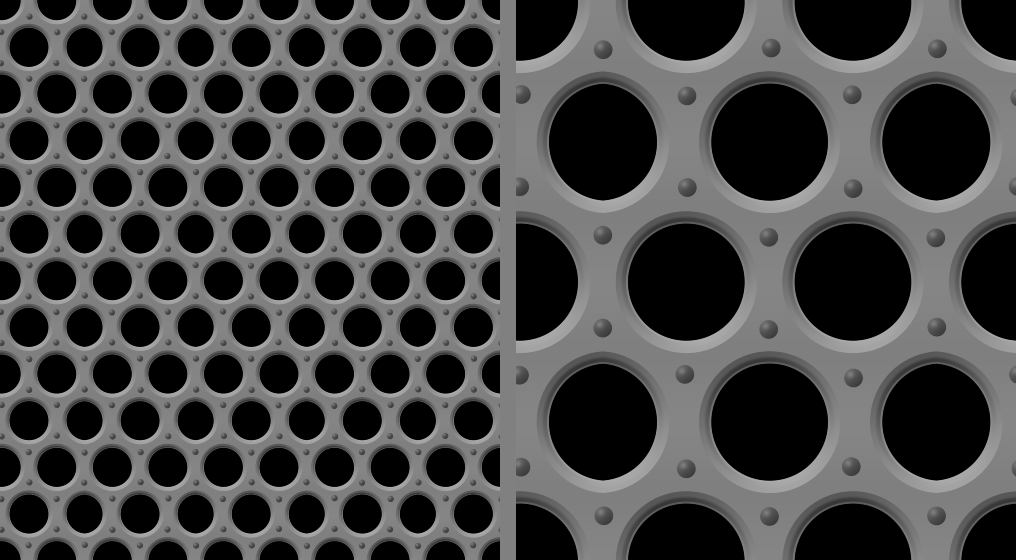
Left: the whole. Right: its middle third, enlarged.
Give the GLSL for this pattern, as a WebGL 1 fragment shader.

```glsl
precision highp float;
uniform vec2 u_resolution;

// One unit is one column; the tile is 9 columns by 12 staggered rows.
const vec2 GRID = vec2(9.0, 12.0);
const float ROW_HEIGHT = 0.8372;

float hash(vec2 p) {
  return fract(sin(dot(p, vec2(127.1, 311.7))) * 43758.5453);
}

float coverage(float d, float px) {
  return 1.0 - smoothstep(-0.6 * px, 0.6 * px, d);
}

// Distance to a hole; pinch turns the circle into a slightly pointed lens.
float holeDistance(vec2 q, float radius, float pinch) {
  return length(vec2(abs(q.x) + pinch, q.y)) - radius;
}

// Two-step countersink, shadowed at the top and lit at the bottom.
float bevelShade(vec2 q, float depth) {
  float facing = dot(q / (length(q) + 1e-4), normalize(vec2(-0.35, 0.94)));
  float outerLip = 0.49 - 0.15 * facing;
  float innerWall = 0.44 - 0.22 * facing;
  return mix(innerWall, outerLip, smoothstep(0.025, 0.05, depth));
}

float addHole(float shade, vec2 q, float pinch, float px) {
  float inner = holeDistance(q, 0.350, pinch);
  float outer = holeDistance(q, 0.424, pinch);
  shade = mix(shade, bevelShade(q, inner), coverage(outer, px));
  // Bright hairline where the wall meets the opening
  float rim = 0.56 - 0.12 * q.y / 0.35;
  shade = mix(shade, rim, 0.6 * coverage(abs(inner - 0.006) - 0.006, px));
  return shade * (1.0 - coverage(inner, px));
}

// Small dark dome with a soft highlight at its upper left
float addStud(float shade, vec2 q, float px) {
  float radius = 0.056;
  vec2 n = q / radius;
  float dome = 0.31 + 0.09 * dot(n, vec2(-0.6, 0.7));
  dome += 0.14 * exp(-7.0 * dot(n - vec2(-0.3, 0.35), n - vec2(-0.3, 0.35)));
  return mix(shade, dome, coverage(length(q) - radius, px));
}

void main() {
  vec2 p = gl_FragCoord.xy / u_resolution * GRID * vec2(1.0, ROW_HEIGHT);
  p += vec2(-0.022, 0.013);
  float px = GRID.x / u_resolution.x;

  // Flat plate, with a faint sheen repeating on each row
  float shade = 0.51 + 0.012 * cos(6.28318 * p.y / ROW_HEIGHT);

  float nearestRow = floor(p.y / ROW_HEIGHT + 0.5);
  for (int j = -1; j <= 1; j++) {
    float row = nearestRow + float(j);
    float odd = mod(row, 2.0);
    float x = p.x - 0.5 * odd;
    float y = p.y - row * ROW_HEIGHT;

    // Alternate holes of the odd rows are pinched
    float column = mod(floor(x + 0.5), GRID.x);
    float pinch = 0.026 * odd * mod(column, 2.0);
    shade = addHole(shade, vec2(fract(x + 0.5) - 0.5, y), pinch, px);

    // Studs sit in the gaps, above and below the row line
    float side = y < 0.0 ? -1.0 : 1.0;
    vec2 id = vec2(mod(floor(x), GRID.x), mod(row, GRID.y) + 20.0 * side);
    vec2 wobble = 0.022 * (vec2(hash(id), hash(id + 7.3)) - 0.5);
    shade = addStud(shade, vec2(fract(x) - 0.5, y - 0.275 * side) + wobble, px);
  }

  gl_FragColor = vec4(vec3(shade), 1.0);
}
```
